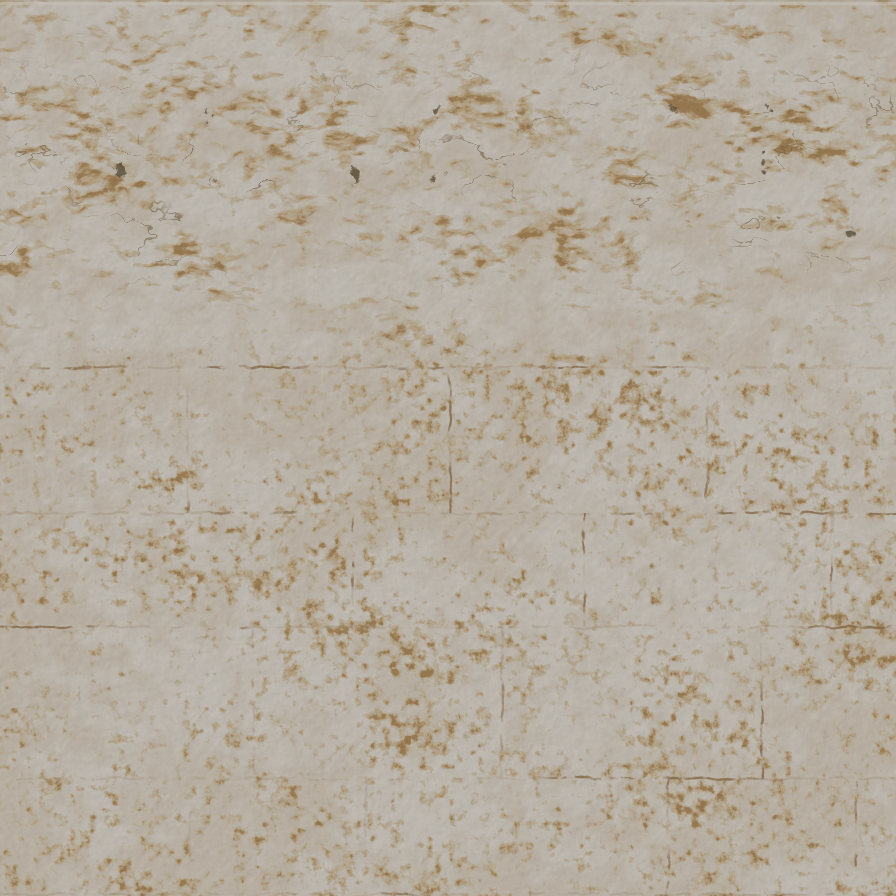
Reproduce this texture procedurally as a WebGL 2 fragment shader.

```glsl
#version 300 es
precision highp float;
// Weathered limestone wall: four courses of faintly jointed blocks below a
// broad band of streaked, cracked plaster. Layered value noise makes the
// stains and relief; joints are broken lines, dark pits are scattered by cell.

uniform vec2 u_resolution;
out vec4 fragColor;

// Heights of the bed joints, and the upright joints of each course between them.
const float BED[5] = float[5](0.002, 0.131, 0.300, 0.427, 0.590);
const vec4 UPRIGHT[4] = vec4[4](
  vec4(0.211, 0.408, 0.745, 0.955),
  vec4(-1.0, 0.283, 0.560, 0.850),
  vec4(-1.0, 0.393, 0.652, 0.928),
  vec4(-1.0, 0.210, 0.502, 0.789));

float hash(vec2 p) {
  return fract(sin(dot(p, vec2(127.1, 311.7))) * 43758.5453);
}

float noise(vec2 p) {
  vec2 i = floor(p), f = fract(p);
  f = f * f * (3.0 - 2.0 * f);
  return mix(mix(hash(i), hash(i + vec2(1, 0)), f.x),
             mix(hash(i + vec2(0, 1)), hash(i + vec2(1, 1)), f.x), f.y);
}

float fbm(vec2 p) {
  float sum = 0.0, amp = 0.516;
  for (int i = 0; i < 5; i++) {
    sum += amp * noise(p);
    p = mat2(1.6, 1.2, -1.2, 1.6) * p + 17.3;
    amp *= 0.5;
  }
  return sum;
}

float line(float d, float halfWidth) {
  float aa = 1.0 / u_resolution.y;
  return 1.0 - smoothstep(halfWidth - 0.5 * aa, halfWidth + aa, abs(d));
}

// Joint coverage: x is the dark gap, y the pale mortar beside it.
vec2 joints(vec2 p) {
  vec2 w = p + 0.007 * (vec2(fbm(p * 60.0), fbm(p * 60.0 + 31.0)) - 0.5);
  float crumble = smoothstep(0.36, 0.60, fbm(p * 80.0 + 7.0));
  vec2 cover = vec2(0.0);
  for (int r = 0; r < 5; r++) {
    float dy = w.y - BED[r];
    float worn = smoothstep(0.46, 0.68, fbm(vec2(p.x * 16.0, float(r) * 9.0)));
    cover = max(cover, vec2(line(dy, 0.001) * (0.22 + 0.78 * worn), line(dy, 0.004)));
    if (r == 4 || p.y < BED[r] || p.y > BED[r + 1]) continue;
    for (int k = 0; k < 4; k++) {
      float dx = w.x - UPRIGHT[r][k];
      float id = float(r * 4 + k);
      float gap = smoothstep(0.44, 0.68, fbm(vec2(id * 7.0, p.y * 28.0)));
      cover = max(cover, vec2(line(dx, 0.001) * (0.18 + 0.82 * gap), line(dx, 0.004)));
    }
  }
  return cover * vec2(crumble, 1.0);
}

// Small ragged holes, drawn tall and narrow, in a few cells of a loose grid.
float pits(vec2 p) {
  vec2 g = p * vec2(11.0, 13.0), cell = floor(g);
  vec2 centre = 0.3 + 0.4 * vec2(hash(cell + 3.0), hash(cell + 8.0));
  vec2 d = (fract(g) - centre) * vec2(1.3, 0.6);
  float size = 0.05 * hash(cell + 5.0) + 0.02;
  float ragged = length(d) + 0.30 * (fbm(p * 130.0) - 0.44);
  return step(0.72, hash(cell)) * (1.0 - smoothstep(size - 0.03, size + 0.02, ragged));
}

void main() {
  vec2 p = gl_FragCoord.xy / u_resolution;
  float plaster = smoothstep(0.57, 0.68, p.y + 0.08 * (fbm(p * 8.0) - 0.5));
  float band = smoothstep(0.64, 0.75, p.y) * (1.0 - smoothstep(0.86, 0.97, p.y));

  // Pale ground with cloudy patches and a fine mottle
  float cloud = mix(fbm(p * 9.0 + 4.0), fbm(p * vec2(8.0, 25.0)), plaster);
  cloud = mix(cloud, fbm(p * 45.0 + 23.0), 0.5);
  vec3 color = mix(vec3(0.715, 0.68, 0.63), vec3(0.735, 0.714, 0.682),
                   smoothstep(0.38, 0.64, cloud + 0.02 * plaster));

  // Stains: speckled on the blocks, streaked sideways on the plaster
  float speckle = 0.68 * fbm(p * 125.0) + 0.32 * fbm(p * 11.0 + 11.0);
  vec2 bent = p + 0.02 * (vec2(fbm(p * 25.0), fbm(p * 25.0 + 9.0)) - 0.5);
  float streak = 0.64 * fbm(bent * vec2(65.0, 125.0)) + 0.36 * fbm(bent * vec2(9.0, 24.0) + 2.0);
  float stain = smoothstep(0.50, 0.78, mix(speckle, streak - 0.015 + 0.04 * band, plaster));
  color = mix(color, vec3(0.70, 0.655, 0.575), smoothstep(0.0, 0.30, stain));
  color = mix(color, vec3(0.685, 0.605, 0.485), smoothstep(0.25, 0.65, stain));
  color = mix(color, vec3(0.57, 0.45, 0.29), 0.9 * smoothstep(0.55, 1.0, stain));

  // Fine relief lit from the upper left
  float relief = fbm(p * 130.0) - fbm((p + vec2(-0.002, 0.002)) * 130.0);
  color += 0.06 * relief + 0.03 * (fbm(p * 200.0) - 0.5);

  // Short hairline cracks and dark pits in the plaster
  float crackField = fbm(bent * vec2(20.0, 27.0) + 40.0) - 0.5;
  float crack = 1.0 - smoothstep(0.002, 0.016, abs(crackField));
  crack *= band * smoothstep(0.46, 0.70, fbm(p * 24.0 + 60.0));
  color = mix(color, vec3(0.45, 0.37, 0.25), 0.6 * crack);
  color = mix(color, vec3(0.32, 0.27, 0.19), 0.75 * pits(p) * band);

  // Joints between the blocks, and the pale ledge along the top
  vec2 joint = joints(p);
  color = mix(color, vec3(0.74, 0.71, 0.66), 0.12 * joint.y);
  color = mix(color, vec3(0.49, 0.37, 0.23), 0.75 * joint.x);
  color = mix(color, vec3(0.77, 0.75, 0.71), 0.6 * line(p.y - 0.996, 0.0015));
  color = mix(color, vec3(0.60, 0.55, 0.46), 0.3 * line(p.y - 0.9995, 0.001));

  fragColor = vec4(color, 1.0);
}
```
